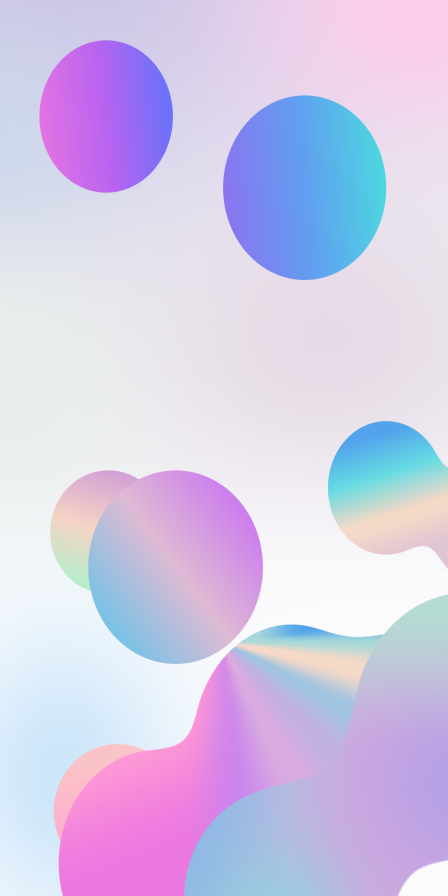
Write a Shadertoy shader that draws this background.

```glsl
#define EDGE 0.75
#define DROP_BLEND 0.07
#define WAVE_BLEND 0.10
#define FRONT_BLEND 0.26
#define FAN_APEX vec2(0.495, 0.568)
#define WHITE vec3(0.985, 0.985, 0.99)
#define PINK vec3(0.97, 0.52, 0.86)
#define PEACH vec3(0.96, 0.85, 0.78)
#define BLUE vec3(0.32, 0.64, 0.92)
#define VIOLET vec3(0.79, 0.52, 0.93)

// Approximate signed distance to an ellipse
float ellipse(vec2 p, vec2 center, vec2 radii) {
    vec2 q = (p - center) / radii;
    float k = length(q);
    return k * (k - 1.0) / max(length(q / radii), 1e-4);
}

float smoothUnion(float a, float b, float blend) {
    float h = max(blend - abs(a - b), 0.0);
    return min(a, b) - h * h / (4.0 * blend);
}

float coverage(float d) {
    float w = EDGE / iResolution.x;
    return 1.0 - smoothstep(-w, w, d);
}

vec3 ramp(vec3 a, vec3 b, vec3 c, float t) {
    return mix(mix(a, b, clamp(2.0 * t, 0.0, 1.0)), c, clamp(2.0 * t - 1.0, 0.0, 1.0));
}

// Position along a gradient crossing a shape, 0 to 1
float along(vec2 p, vec2 center, vec2 dir, float radius) {
    return 0.5 + 0.5 * dot(p - center, normalize(dir)) / radius;
}

vec3 glow(vec3 base, vec3 tint, vec2 p, vec2 center, vec2 size) {
    vec2 q = (p - center) / size;
    return mix(base, tint, exp(-dot(q, q)));
}

vec3 backdrop(vec2 p) {
    vec3 c = mix(WHITE, vec3(0.94, 0.93, 0.95), smoothstep(0.6, 1.25, p.y));
    c = glow(c, vec3(0.79, 0.76, 0.90), p, vec2(0.10, 2.10), vec2(0.80, 0.55));
    c = glow(c, vec3(0.80, 0.84, 0.92), p, vec2(-0.05, 1.68), vec2(0.35, 0.30));
    c = glow(c, vec3(0.99, 0.80, 0.92), p, vec2(0.95, 1.99), vec2(0.38, 0.28));
    c = glow(c, vec3(0.90, 0.855, 0.90), p, vec2(0.72, 1.25), vec2(0.38, 0.30));
    c = glow(c, vec3(0.91, 0.935, 0.92), p, vec2(0.0, 1.15), vec2(0.32, 0.30));
    return glow(c, vec3(0.80, 0.90, 0.98), p, vec2(0.14, 0.27), vec2(0.25, 0.33));
}

// Iridescent streaks fanning out from one apex, fading to pink at the left
vec3 waveColor(vec2 p) {
    vec2 q = p - FAN_APEX;
    float a = atan(q.y, q.x);
    vec3 c = mix(PINK, VIOLET, smoothstep(-2.1, -1.55, a));
    c = mix(c, vec3(0.85, 0.67, 0.88), smoothstep(-1.5, -1.1, a));
    c = mix(c, vec3(0.76, 0.69, 0.89), smoothstep(-1.05, -0.80, a));
    c = mix(c, vec3(0.63, 0.77, 0.88), smoothstep(-0.80, -0.48, a));
    c = mix(c, PEACH, smoothstep(-0.48, -0.22, a));
    c = mix(c, vec3(0.66, 0.85, 0.85), smoothstep(-0.17, 0.0, a));
    c = mix(c, BLUE, smoothstep(-0.02, 0.14, a) * smoothstep(0.56, 0.68, p.x));
    vec3 left = mix(vec3(0.93, 0.47, 0.88), vec3(1.0, 0.61, 0.83),
                    smoothstep(0.05, 0.36, p.y - 0.4 * (p.x - 0.25)));
    return mix(left, c, smoothstep(0.38, 0.55, p.x));
}

vec3 frontColor(vec2 p) {
    vec3 c = ramp(vec3(0.56, 0.72, 0.90), vec3(0.72, 0.73, 0.88), vec3(0.82, 0.66, 0.87),
                  smoothstep(0.42, 0.86, p.x));
    c = glow(c, vec3(0.60, 0.80, 0.87), p, vec2(0.62, -0.05), vec2(0.16, 0.15));
    c = glow(c, vec3(0.71, 0.63, 0.90), p, vec2(1.03, 0.25), vec2(0.20, 0.22));
    return mix(c, vec3(0.71, 0.86, 0.83), smoothstep(0.32, 0.66, p.y));
}

void mainImage(out vec4 fragColor, in vec2 fragCoord) {
    vec2 p = fragCoord / iResolution.xy * vec2(1.0, 2.0);
    vec3 color = backdrop(p);

    // Upper floating balls
    vec2 center = vec2(0.237, 1.740);
    vec3 tint = ramp(vec3(0.89, 0.45, 0.89), vec3(0.72, 0.39, 0.94), vec3(0.40, 0.45, 0.98),
                     along(p, center, vec2(1.0, 0.12), 0.15));
    color = mix(color, tint, coverage(ellipse(p, center, vec2(0.149, 0.170))));

    center = vec2(0.680, 1.581);
    tint = ramp(vec3(0.54, 0.46, 0.94), vec3(0.38, 0.62, 0.94), vec3(0.30, 0.84, 0.88),
                along(p, center, vec2(1.0, 0.1), 0.18));
    color = mix(color, tint, coverage(ellipse(p, center, vec2(0.182, 0.206))));

    // Overlapping pair of balls
    center = vec2(0.242, 0.812);
    tint = ramp(vec3(0.70, 0.94, 0.80), vec3(0.96, 0.83, 0.77), vec3(0.82, 0.62, 0.84),
                along(p, center, vec2(0.3, 1.0), 0.138));
    color = mix(color, tint, coverage(ellipse(p, center, vec2(0.130, 0.138))));

    center = vec2(0.392, 0.734);
    tint = ramp(vec3(0.47, 0.76, 0.90), vec3(0.87, 0.73, 0.83), vec3(0.80, 0.49, 0.93),
                along(p, center, vec2(0.8, 0.6), 0.2));
    color = mix(color, tint, coverage(ellipse(p, center, vec2(0.195, 0.216))));

    // Drop leaving at the right
    center = vec2(0.862, 0.911);
    float d = smoothUnion(ellipse(p, center, vec2(0.130, 0.149)),
                          ellipse(p, vec2(1.068, 0.828), vec2(0.104, 0.130)), DROP_BLEND);
    float t = along(p, center, vec2(0.3, -0.95), 0.149);
    tint = ramp(BLUE, vec3(0.40, 0.86, 0.89), PEACH, (t - 0.1) / 0.6);
    tint = mix(tint, vec3(0.88, 0.77, 0.83), smoothstep(0.72, 1.05, t));
    color = mix(color, tint, coverage(d));

    // Peach ball behind the wave
    tint = mix(vec3(1.0, 0.68, 0.80), vec3(0.98, 0.77, 0.78), smoothstep(0.1, 0.33, p.y));
    color = mix(color, tint, coverage(ellipse(p, vec2(0.263, 0.190), vec2(0.143, 0.149))));

    // Liquid wave, then the front blob
    d = smoothUnion(ellipse(p, vec2(0.651, 0.333), vec2(0.221, 0.273)),
                    ellipse(p, vec2(0.898, 0.333), vec2(0.195, 0.255)), WAVE_BLEND);
    d = smoothUnion(d, ellipse(p, vec2(0.352, 0.073), vec2(0.221, 0.253)), WAVE_BLEND);
    color = mix(color, waveColor(p), coverage(d));

    d = smoothUnion(ellipse(p, vec2(1.042, 0.385), vec2(0.253, 0.292)),
                    ellipse(p, vec2(0.638, -0.005), vec2(0.227, 0.247)), FRONT_BLEND);
    color = mix(color, frontColor(p), coverage(d));

    fragColor = vec4(color, 1.0);
}
```
